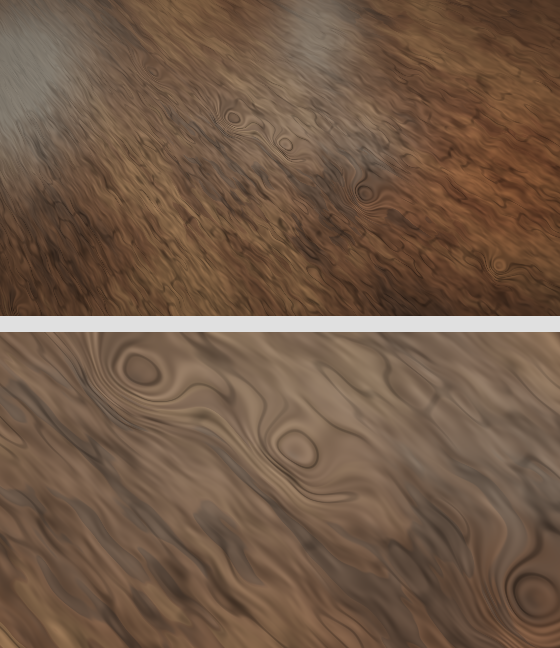
Top: the whole. Bottom: its middle third, enlarged.
A Shadertoy shader for this texture:

```glsl
// Varnished wooden table top seen at a slant: fibres fan out from a far point,
// bend round scattered knots, carry dark flecks, and lie under soft reflections.
// Noise is sampled in grain space: x runs along the fibres, y across them.

const vec3 DARK_WOOD = vec3(0.255, 0.175, 0.125);
const vec3 RED_WOOD = vec3(0.365, 0.240, 0.158);
const vec3 TAN_WOOD = vec3(0.475, 0.345, 0.225);
const vec3 HAZE = vec3(0.54, 0.515, 0.47);
const vec3 WARM_TINT = vec3(1.08, 0.92, 0.82);

const vec2 FAN_POINT = vec2(-0.8, 2.0);    // where all fibres meet
const float FAN_RADIUS = 2.3;              // distance at which scale is true
const int KNOT_COUNT = 6;
const vec2 KNOT_SIZE = vec2(0.060, 0.038);
const float KNOT_HEIGHT = 0.080;
const float RING_WIDTH = 0.0125;
const float FIBRE_CONTRAST = 0.62;
const float GROOVE_DEPTH = 0.26;
const float FLECK_STRENGTH = 0.58;
const vec2 FLECK_CENTRE = vec2(0.98, 0.32);

// Reflections: centre, then half widths
const int GLOSS_COUNT = 5;
const vec4 GLOSS[GLOSS_COUNT] = vec4[](
    vec4(0.08, 0.82, 0.27, 0.28),
    vec4(1.01, 0.92, 0.14, 0.21),
    vec4(1.14, 0.55, 0.14, 0.10),
    vec4(0.86, 0.60, 0.46, 0.28),
    vec4(0.02, 0.55, 0.20, 0.24));
const float GLOSS_POWER[GLOSS_COUNT] = float[](0.85, 0.66, 0.24, 0.36, 0.26);

float hash(vec2 p) {
    vec3 q = fract(p.xyx * vec3(0.1031, 0.1030, 0.0973));
    q += dot(q, q.yzx + 33.33);
    return fract((q.x + q.y) * q.z);
}

float noise(vec2 p) {
    vec2 i = floor(p), f = fract(p);
    f = f * f * (3.0 - 2.0 * f);
    return mix(mix(hash(i), hash(i + vec2(1, 0)), f.x),
               mix(hash(i + vec2(0, 1)), hash(i + vec2(1, 1)), f.x), f.y);
}

float fbm(vec2 p) {
    float sum = 0.0, amp = 0.53;
    for (int i = 0; i < 4; i++) {
        sum += amp * noise(p);
        p = p * 2.03 + 17.1;
        amp *= 0.5;
    }
    return sum;
}

// Soft elliptical spot, 1 at its centre
float spot(vec2 offset, vec2 size) {
    vec2 d = offset / size;
    return exp(-dot(d, d));
}

// Canvas position to (along, across) the fibres
vec2 grainSpace(vec2 p) {
    vec2 d = p - FAN_POINT;
    return vec2(length(d), atan(d.y, d.x) * FAN_RADIUS + 8.0);
}

void mainImage(out vec4 fragColor, in vec2 fragCoord) {
    vec2 p = fragCoord / iResolution.y;
    float aspect = iResolution.x / iResolution.y;
    vec2 g = grainSpace(p);

    // Waviness of the fibres
    g.y += 0.022 * (noise(g * vec2(4.0, 6.0)) - 0.5);
    g.y += 0.012 * (noise(g * vec2(24.0, 36.0)) - 0.5);

    // Knots raise the across coordinate, so its contours close into rings
    float knotArea = 0.0, knotCore = 0.0, lift = 0.0;
    for (int i = 0; i < KNOT_COUNT; i++) {
        vec2 seat = fract(vec2(0.415, 0.62) + float(i) * vec2(0.618, 0.382));
        vec2 offset = g - grainSpace(seat * vec2(aspect, 1.0));
        float size = mix(0.65, 1.1, hash(vec2(float(i), 4.0)));
        lift += size * KNOT_HEIGHT * spot(offset, KNOT_SIZE * size);
        knotArea += spot(offset, KNOT_SIZE * size * 1.5);
        knotCore += spot(offset, KNOT_SIZE * size * 0.22);
    }
    g.y += lift;

    // Fine relief, softer toward the far edge and the corners
    float focus = 1.0 - 0.45 * smoothstep(0.6, 1.0, p.y);
    focus *= mix(0.65, 1.0, spot(p - vec2(0.95, 0.35), vec2(1.0, 0.7)));
    float fibre = 0.55 * noise(g * vec2(20.0, 120.0))
                + 0.45 * noise(g * vec2(46.0, 200.0) + 9.0) - 0.5;
    float rings = sin(g.y * 6.2832 / RING_WIDTH + 2.0 * noise(g * 16.0));
    float relief = fibre + rings * (0.03 + 0.17 * min(knotArea, 1.0));

    // Thin broken grooves where a second noise crosses its middle value
    float crossing = abs(noise(g * vec2(17.0, 80.0) + 60.0) - 0.5);
    float groove = 1.0 - smoothstep(0.02, 0.14, crossing);
    groove *= smoothstep(0.35, 0.65, noise(g * vec2(12.0, 26.0) + 80.0));

    // Broad stain and narrow streaks choose the wood colour
    float stain = fbm(g * vec2(2.0, 3.2) + 3.0);
    float streak = fbm(g * vec2(8.0, 50.0) + 21.0);
    float tone = 0.53 + 1.35 * (stain - 0.5) + 0.8 * (streak - 0.5);
    tone += 0.18 * spot(p - vec2(1.0, 0.30), vec2(0.5, 0.35));

    // Ragged dark flecks gathered in patches
    float patches = smoothstep(0.50, 0.72, noise(g * vec2(3.2, 6.5) + 5.0));
    patches = max(patches * 0.8, spot(p - FLECK_CENTRE, vec2(0.28, 0.18)));
    float fleckNoise = noise(g * vec2(12.0, 58.0) + 40.0) + 0.5 * fibre;
    float fleck = patches * smoothstep(0.54, 0.66, fleckNoise);
    tone -= FLECK_STRENGTH * fleck * mix(0.6, 1.0, focus) + 0.3 * knotCore;

    vec3 colour = mix(DARK_WOOD, RED_WOOD, smoothstep(0.0, 0.48, tone));
    colour = mix(colour, TAN_WOOD, smoothstep(0.42, 0.95, tone));
    float warm = spot(p - vec2(1.62, 0.42), vec2(0.42, 0.34));
    colour *= mix(vec3(1.0), WARM_TINT, warm);

    // Cloudy reflections, broken slightly by the relief
    float gloss = 0.07;
    for (int i = 0; i < GLOSS_COUNT; i++)
        gloss += GLOSS_POWER[i] * spot(p - GLOSS[i].xy, GLOSS[i].zw);
    gloss *= 0.74 + 0.5 * fbm(p * 4.0 + 2.0) + 0.3 * relief * focus;
    gloss = clamp(gloss, 0.0, 0.92);
    colour = mix(colour, HAZE, gloss);

    // Relief shades both wood and varnish, fading in the brightest glare
    float shade = FIBRE_CONTRAST * relief - GROOVE_DEPTH * (groove - 0.2);
    colour *= 1.0 + shade * focus * (1.0 - 0.75 * gloss);

    // Light falls off toward the lower left and the right edge
    vec2 fromCentre = (p / vec2(aspect, 1.0) - vec2(0.45, 0.60)) * vec2(1.0, 0.9);
    colour *= 1.06 - 0.62 * dot(fromCentre, fromCentre);
    fragColor = vec4(colour, 1.0);
}
```
